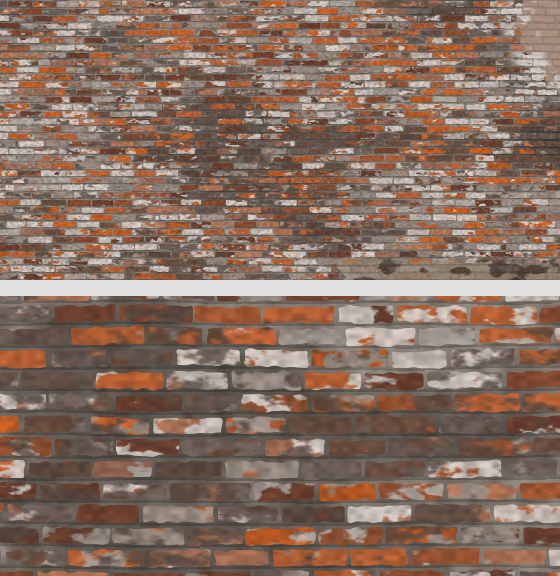
Top, the full canvas; bottom, a detail of the centre.
A WebGL 1 fragment shader for this texture:

```glsl
precision highp float;
uniform vec2 u_resolution;

const vec2 BRICKS = vec2(24.5, 38.0);

float hash(vec2 p) {
  vec3 q = fract(vec3(p.xyx) * 0.1031);
  q += dot(q, q.yzx + 33.33);
  return fract((q.x + q.y) * q.z);
}

float noise(vec2 p) {
  vec2 i = floor(p), f = fract(p);
  f = f * f * (3.0 - 2.0 * f);
  return mix(mix(hash(i), hash(i + vec2(1.0, 0.0)), f.x),
             mix(hash(i + vec2(0.0, 1.0)), hash(i + 1.0), f.x), f.y);
}

float fbm(vec2 p) {
  float sum = 0.0, amp = 0.53;
  for (int i = 0; i < 4; i++) {
    sum += amp * noise(p);
    p = p * 2.03 + 17.3;
    amp *= 0.5;
  }
  return sum;
}

// Horizontal position of a vertical joint, shifted a little per brick
float joint(float i, float row) {
  return i + 0.24 * (hash(vec2(i + 40.0, row + 7.0)) - 0.5);
}

void main() {
  vec2 uv = gl_FragCoord.xy / u_resolution;
  vec2 wall = uv * vec2(2.0, 1.0) * BRICKS.y;
  float pixel = BRICKS.y / u_resolution.y;

  // Running bond with uneven courses
  vec2 g = uv * BRICKS;
  g.y += 0.16 * (noise(wall * vec2(0.25, 0.4)) - 0.5);
  float row = floor(g.y);
  g.x += 0.5 * mod(row, 2.0) + 0.3 * hash(vec2(row, 3.0));
  float col = floor(g.x + 0.5);
  col -= step(g.x, joint(col, row));
  vec2 id = vec2(col + 5.0, row + 11.0);
  float left = joint(col, row), right = joint(col + 1.0, row);

  // Rounded brick with ragged edges, measured in course heights
  float stretch = 2.0 * BRICKS.y / BRICKS.x;
  vec2 local = vec2((g.x - 0.5 * (left + right)) * stretch, fract(g.y) - 0.5);
  vec2 halfSize = vec2(0.5 * (right - left) * stretch - 0.09, 0.39 - 0.05 * hash(id + 2.0));
  vec2 d = abs(local) - halfSize + 0.1;
  float dist = length(max(d, 0.0)) + min(max(d.x, d.y), 0.0) - 0.1;
  dist += 0.14 * (noise(wall * 2.7) - 0.5);
  float brick = 1.0 - smoothstep(-0.6 * pixel, 0.6 * pixel, dist);

  // Wear fields: broad stains and fine grain
  float stain = fbm(wall * vec2(0.07, 0.16) + 9.0);
  float grain = fbm(wall * vec2(0.9, 1.7) + id * 3.7);
  float speck = noise(wall * vec2(2.6, 3.6));
  float shade = hash(id + 31.0);

  // Fired clay, from dark brown to orange
  vec3 clay = mix(vec3(0.40, 0.24, 0.18), vec3(0.70, 0.37, 0.20), smoothstep(0.1, 0.75, shade));
  clay = mix(clay, vec3(0.67, 0.48, 0.39), 0.65 * step(0.68, hash(id + 53.0)));
  clay = mix(clay, vec3(0.78, 0.36, 0.12), 0.75 * step(0.84, hash(id + 71.0)));

  // Flaking pale paint and grey limewash
  vec3 paint = mix(vec3(0.56, 0.53, 0.50), vec3(0.79, 0.77, 0.75), smoothstep(0.15, 0.7, hash(id + 17.0)));
  float paintLimit = mix(0.14, 0.86, hash(id + 5.0)) + 0.35 * (stain - 0.5);
  float painted = smoothstep(-0.07, 0.07, grain + 0.15 * (speck - 0.5) - paintLimit);
  vec3 face = mix(clay, paint, 0.92 * painted);

  // Soot on some bricks, heavier in stained areas and beside the plaster
  float edge = 0.925 + 0.09 * (1.0 - smoothstep(0.58, 0.88, uv.y));
  float side = uv.x - edge + 0.035 * (fbm(wall * 0.45) - 0.5);
  float halo = smoothstep(-0.13, 0.0, side) * smoothstep(0.3, 0.55, uv.y) * (1.0 - smoothstep(0.68, 0.82, uv.y));
  float sootLimit = mix(0.35, 1.05, hash(id + 89.0)) - 0.8 * (stain - 0.5) - 0.35 * halo;
  float soot = smoothstep(-0.08, 0.1, fbm(wall * vec2(0.8, 1.5) + 60.0) - sootLimit);
  face = mix(face, vec3(0.33, 0.28, 0.25), 0.8 * soot);
  face *= 0.86 + 0.28 * noise(wall * vec2(3.1, 4.3) + 20.0);

  // Grey mortar, shadowed under each brick
  vec3 mortar = mix(vec3(0.40, 0.36, 0.32), vec3(0.65, 0.62, 0.59), fbm(wall * 1.3 + 80.0));
  mortar *= 1.0 - 0.3 * smoothstep(0.52, 0.75, stain) - 0.3 * halo;
  mortar *= 1.0 - 0.2 * smoothstep(0.25, 0.45, -local.y);
  vec3 color = mix(mortar, face, brick);

  // White flakes along the border of the painted corner
  float band = smoothstep(-0.045, -0.01, side) * (1.0 - smoothstep(0.015, 0.04, side));
  float flake = band * smoothstep(0.5, 0.6, 0.5 * hash(id + 101.0) + 0.6 * grain) * smoothstep(0.62, 0.7, uv.y);

  // Beige paint at the upper right, with the courses showing through
  vec3 beige = vec3(0.68, 0.58, 0.52) * (0.84 + 0.12 * brick + 0.12 * (grain - 0.5));
  color = mix(color, beige, smoothstep(-0.003, 0.003, side));
  color = mix(color, vec3(0.81, 0.79, 0.77) * (0.9 + 0.15 * speck), flake * (0.35 + 0.65 * brick));

  // Smeared render and dark damp at the lower right
  float foot = smoothstep(0.58, 0.62, uv.x) * (1.0 - smoothstep(0.055, 0.085, uv.y + 0.05 * (grain - 0.5)));
  float damp = smoothstep(0.46, 0.58, fbm(wall * vec2(0.4, 0.7) + 33.0));
  vec3 smear = mix(vec3(0.55, 0.50, 0.44), vec3(0.27, 0.23, 0.20), damp);
  color = mix(color, smear * (0.82 + 0.15 * brick + 0.15 * speck), 0.8 * foot);

  gl_FragColor = vec4(color, 1.0);
}
```
